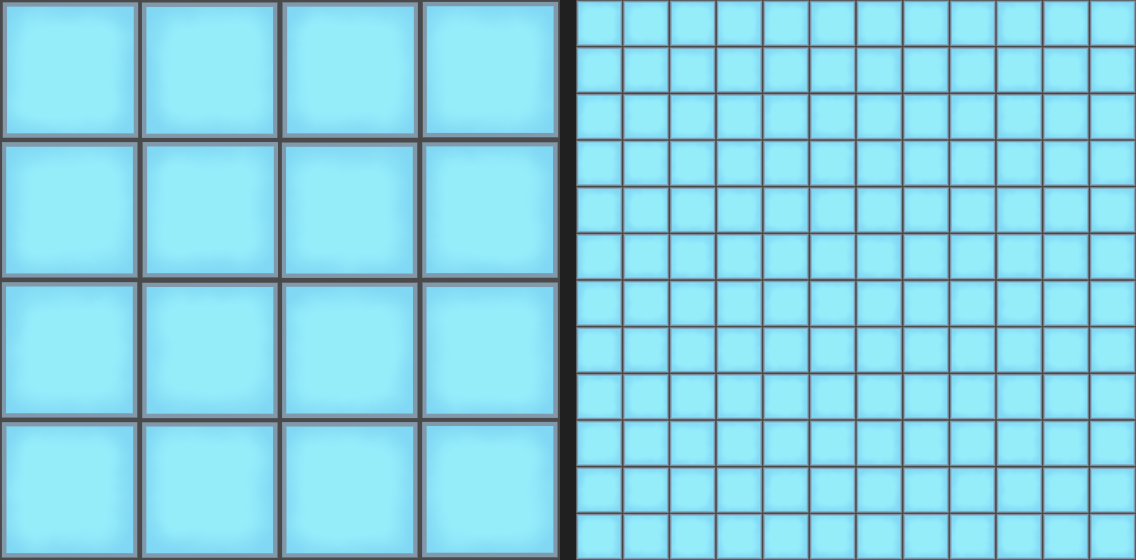
Left: one tile. Right: repeated 3 by 3.
Reproduce this pattern procedurally as a Shadertoy shader.

```glsl
// Square pale-blue glass tiles in thin grey-blue frames, set in dark grout.

const float TILES       = 4.0;     // repeats across and down
const float FRAME_HALF  = 0.4835;  // half size of the frame, in tiles
const float GLASS_HALF  = 0.4525;  // half size of the glass, in tiles
const float FRAME_SHIFT = 0.0035;  // placement error of a frame
const float GLASS_SHIFT = 0.0020;  // placement error of a pane in its frame
const float GLOW_SHIFT  = 0.022;   // wander of the bright centre
const float GLOW_RADIUS = 0.24;    // corner rounding of the bright centre
const float SHADE_INNER = -0.175;  // where edge shading starts
const float SHADE_OUTER = 0.05;    // where edge shading is full
const float CLOUD       = 0.11;    // unevenness of the edge shading

const vec3 GROUT_COLOR = vec3(0.29, 0.29, 0.29);
const vec3 FRAME_COLOR = vec3(0.51, 0.60, 0.67);
const vec3 GLASS_LIGHT = vec3(0.585, 0.928, 0.982);
const vec3 GLASS_SHADE = vec3(0.505, 0.848, 0.958);

// Integer hash giving two values in 0..1
vec2 hash2(vec2 cell, uint seed) {
    uint h = uint(cell.x) * 1597334677u ^ uint(cell.y) * 3812015801u;
    h ^= seed * 2654435769u;
    h = (h ^ (h >> 16)) * 2246822519u;
    h = (h ^ (h >> 13)) * 3266489917u;
    h ^= h >> 16;
    return vec2(h & 65535u, h >> 16) / 65535.0;
}

vec2 jitter(vec2 cell, uint seed) {
    return hash2(cell, seed) * 2.0 - 1.0;
}

// Value noise over the unit square, wrapping at its edges
float wrapNoise(vec2 uv, float period, uint seed) {
    vec2 p = uv * period;
    vec2 i = floor(p);
    vec2 f = smoothstep(0.0, 1.0, p - i);
    vec2 a = mod(i, period);
    vec2 b = mod(i + 1.0, period);
    float low  = mix(hash2(a, seed).x, hash2(vec2(b.x, a.y), seed).x, f.x);
    float high = mix(hash2(vec2(a.x, b.y), seed).x, hash2(b, seed).x, f.x);
    return mix(low, high, f.y);
}

// Layered clouds, centred on zero
float clouds(vec2 uv) {
    float sum = 0.0;
    float weight = 0.5;
    float period = TILES * 4.0;
    for (uint k = 0u; k < 4u; k++) {
        sum += weight * (wrapNoise(uv, period, 11u + k) - 0.5);
        period *= 2.0;
        weight *= 0.5;
    }
    return sum;
}

float squareDistance(vec2 p, float halfSize) {
    return max(abs(p.x), abs(p.y)) - halfSize;
}

float roundedSquareDistance(vec2 p, float halfSize, float radius) {
    vec2 q = abs(p) - halfSize + radius;
    return length(max(q, 0.0)) + min(max(q.x, q.y), 0.0) - radius;
}

// Antialiased inside of a shape
float coverage(float dist, float pixel) {
    return clamp(0.5 - dist / pixel, 0.0, 1.0);
}

void mainImage(out vec4 fragColor, in vec2 fragCoord) {
    vec2 uv = fragCoord / iResolution.xy;
    float pixel = TILES / min(iResolution.x, iResolution.y);
    vec2 tile = mod(floor(uv * TILES), TILES);
    vec2 local = fract(uv * TILES) - 0.5;

    // Slightly uneven placement
    vec2 framePos = local - FRAME_SHIFT * jitter(tile, 1u);
    vec2 glassPos = framePos - GLASS_SHIFT * jitter(tile, 2u);
    vec2 glowPos = glassPos - GLOW_SHIFT * jitter(tile, 3u);

    // Cloudy shading towards the glass edges and corners
    float rim = roundedSquareDistance(glowPos, GLASS_HALF, GLOW_RADIUS);
    float shade = smoothstep(SHADE_INNER, SHADE_OUTER, rim + CLOUD * clouds(uv));
    vec3 glass = mix(GLASS_LIGHT, GLASS_SHADE, shade);

    // Grout, frame, glass
    vec3 color = GROUT_COLOR;
    color = mix(color, FRAME_COLOR, coverage(squareDistance(framePos, FRAME_HALF), pixel));
    color = mix(color, glass, coverage(squareDistance(glassPos, GLASS_HALF), pixel));
    fragColor = vec4(color, 1.0);
}
```
